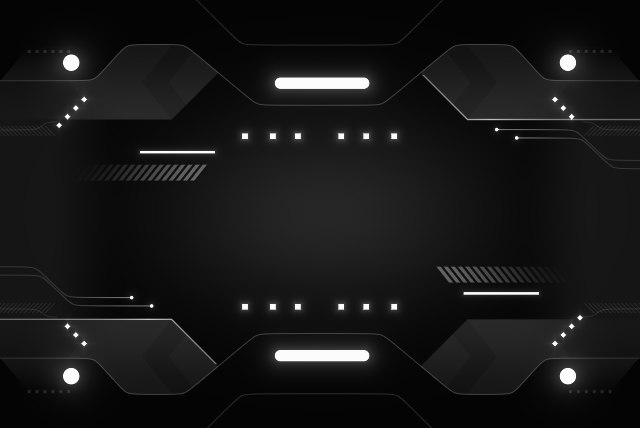
Reproduce this background procedurally as a Shadertoy shader.

```glsl
// Dark symmetrical control-panel backdrop with bevelled plates, thin traces and white lamps.

// Canvas is 768 by 512 units with the origin at its centre.
float unitsPerPixel() { return 512.0 / iResolution.y; }

float cover(float d) { return clamp(0.5 - d / unitsPerPixel(), 0.0, 1.0); }

float box(vec2 p, vec2 halfSize) {
    vec2 q = abs(p) - halfSize;
    return length(max(q, 0.0)) + min(max(q.x, q.y), 0.0);
}

// Climbs with slope one from a to b, with rounded corners
float ramp(float x, float a, float b) {
    vec2 s = sqrt(vec2(x - a, x - b) * vec2(x - a, x - b) + 30.0);
    return 0.5 * (s.x - s.y + b - a);
}

float plateTop(float x) {
    return 136.5 + 0.84 * ramp(x, 75.0, 162.0) - 1.15 * ramp(x, 232.0, 270.0);
}

// White lamp with a soft halo
float lamp(float d, float halo, float reach) {
    return cover(d) + halo * exp(-max(d, 0.0) / reach);
}

void mainImage(out vec4 fragColor, in vec2 fragCoord) {
    vec2 p = (fragCoord / iResolution.xy - 0.5) * vec2(768.0, 512.0);
    vec2 m = abs(p + vec2(0.5, 6.5));
    bool lower = p.y < -6.5;
    bool diagonal = (p.x < 0.0) != lower;
    float drop = lower ? 5.0 : 0.0;

    // Central glow over black
    vec2 g = (p - vec2(8.0, 2.0)) / vec2(195.0, 118.0);
    float tone = 0.015 + 0.135 * exp(-dot(g, g));

    // Outer wedge behind the plates
    float wedge = max(m.y - 207.0, m.x + 0.85 * (m.y - 165.0) - 384.0);
    wedge = max(wedge, 232.0 - m.x);
    tone += 0.065 * cover(wedge) * smoothstep(235.0, 330.0, m.x) * smoothstep(215.0, 160.0, m.y);

    // Bevelled plates, with a darker chevron inside
    float top = plateTop(m.x);
    float slope = (plateTop(m.x + 0.5) - plateTop(m.x - 0.5));
    float rim = (m.y - top) / length(vec2(1.0, slope));
    float bevel = (297.0 - m.x - m.y) * 0.7071;
    float plate = max(rim, max(119.5 - m.y, bevel));
    float shade = mix(0.145, 0.075, smoothstep(120.0, 208.0, m.y));
    shade *= mix(1.0, 0.62, smoothstep(220.0, 370.0, m.x));
    float chevron = abs(abs(m.y - 164.0) * 0.8 + m.x - 197.0) - 16.0;
    shade -= 0.018 * cover(chevron);
    shade += 0.015 * cover(m.x - 0.8 * abs(m.y - 145.0) - 285.0);
    tone = mix(tone, shade, cover(plate));

    // Plate rim and the trapezoid at the canvas edge
    tone += 0.22 * cover(abs(rim) - 0.55) * mix(1.0, 0.6, smoothstep(230.0, 384.0, m.x));
    float trapezoid = m.y - 208.5 - ramp(m.x, 93.5, 170.0);
    trapezoid *= m.x > 93.5 ? 0.7071 : 1.0;
    tone += 0.16 * cover(abs(trapezoid) - 0.55);

    // Bright lower edge on two opposite plates
    if (!diagonal) {
        float edge = max(119.5 - m.y, bevel);
        float lit = cover(abs(edge) - 0.8) * cover(m.y - 173.0);
        tone += lit * mix(0.3, 0.65, exp(-abs(m.x - 205.0) / 60.0));
    }

    // Faint ribbed vents at the sides
    float vent = max(abs(m.y - 106.0) - 6.0, 322.0 - m.x + 0.9 * (m.y - 106.0));
    float rib = abs(fract((m.x - m.y) / 5.0) - 0.5) * 5.0 - 1.0;
    tone += 0.07 * cover(vent) * cover(rib);
    float ventRim = m.y - 117.0 + ramp(m.x, 328.0, 338.0);
    tone += 0.1 * cover(abs(ventRim) - 0.5) * step(315.0, m.x);

    // Slanted hatching that fades outwards, with a white rule beside it
    if (diagonal) {
        vec2 h = vec2(abs(p.x - 2.0), p.y - (lower ? -72.5 : 49.5));
        float s = h.x + 0.8 * h.y;
        float stripe = (abs(fract((s - 143.5) / 8.6) - 0.5) * 8.6 - 2.5) * 0.78;
        float strip = max(abs(h.y) - 9.5, 143.5 - s);
        tone += 0.32 * cover(strip) * cover(stripe) * smoothstep(305.0, 145.0, s);
        vec2 ruleCentre = lower ? vec2(217.5, -95.0) : vec2(-171.0, 74.0);
        tone += lamp(box(p - ruleCentre, vec2(45.0, 1.4)), 0.12, 3.0);
    }

    // Pairs of circuit traces, rotated half a turn about the centre
    vec2 t = p - vec2(5.0, -4.5);
    t *= t.y < 0.0 ? -1.0 : 1.0;
    for (float i = 0.0; i < 2.0; i++) {
        vec2 end = vec2(207.0 + 24.0 * i, 105.5 - 10.0 * i);
        float bend = 302.0 + 7.0 * i;
        float d = t.y - end.y + ramp(t.x, bend, bend + 37.0);
        d *= mix(1.0, 0.7071, step(bend, t.x) * step(t.x, bend + 37.0));
        float fade = mix(0.45, 0.13, smoothstep(end.x, 325.0, t.x));
        tone += fade * cover(abs(d) - 0.6) * step(end.x, t.x);
        tone += lamp(length(t - end) - 2.0, 0.1, 3.0);
    }

    // Square lamps, diamond chains and dim indicator dots
    for (float i = 0.0; i < 6.0; i++) {
        if (i < 3.0) {
            vec2 place = vec2(26.0 + 30.0 * i + 3.5 * floor(i / 2.0), 102.0);
            tone += lamp(box(abs(p + vec2(0.5, 9.0)) - place, vec2(3.2)), 0.2, 3.5);
        }
        if (i < (diagonal ? 4.0 : 3.0)) {
            vec2 q = abs(m - vec2(282.5 + 10.0 * i, 143.5 + drop - 10.3 * i));
            tone += lamp((q.x + q.y - 3.2) * 0.7071, 0.12, 3.0);
        }
        tone += 0.12 * cover(box(m - vec2(301.0 + 9.5 * i, 201.0 + drop), vec2(1.7)));
    }

    // Round lamps and the long light bars
    tone += lamp(length(m - vec2(298.0, 187.5)) - 9.7, 0.16, 13.0);
    tone += lamp(box(vec2(p.x - 2.5, m.y - 163.0), vec2(50.0, 0.0)) - 6.6, 0.2, 9.0);

    fragColor = vec4(vec3(min(tone, 0.99)), 1.0);
}
```
